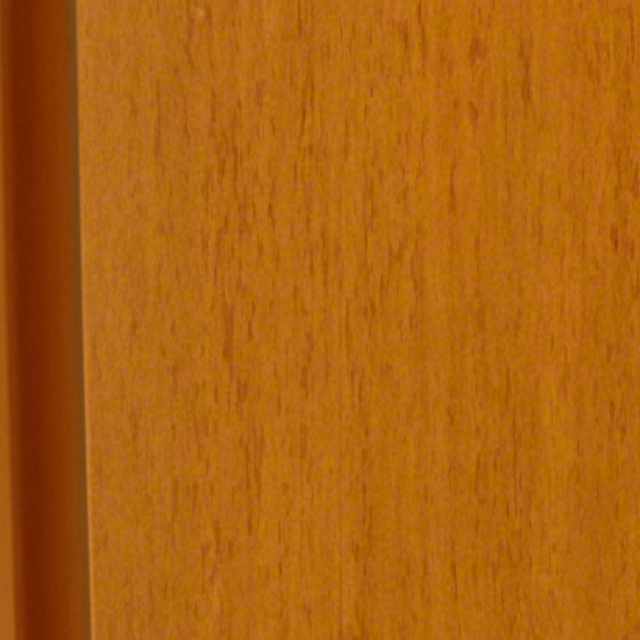
This texture is drawn by a WebGL 2 fragment shader. Its source:

```glsl
#version 300 es
precision highp float;

uniform vec2 u_resolution;
out vec4 fragColor;

const vec3 HONEY = vec3(0.715, 0.410, 0.050);
const vec3 PALE_HONEY = vec3(0.705, 0.430, 0.125);
const vec3 DEEP_BROWN = vec3(0.440, 0.140, 0.000);
const vec3 RED_BROWN = vec3(0.510, 0.200, 0.000);
const vec3 SOFT_BROWN = vec3(0.550, 0.275, 0.035);
const vec3 SHADE_BROWN = vec3(0.470, 0.280, 0.085);
const vec3 RIM_LIGHT = vec3(0.800, 0.510, 0.190);
const vec3 SIDE_STRIP = vec3(0.670, 0.370, 0.090);
const vec3 PORE_DEPTH = vec3(0.070, 0.078, 0.025);

vec2 hash2(vec2 p) {
    vec3 q = fract(p.xyx * vec3(0.1031, 0.1030, 0.0973));
    q += dot(q, q.yzx + 33.33);
    return fract((q.xx + q.yz) * q.zy);
}

// Smoothly weighted cell values, from -1 to 1
float cellNoise(vec2 p) {
    vec2 cell = floor(p);
    float sum = 0.0;
    float total = 0.0;
    for (int j = -1; j <= 1; j++) {
        for (int i = -1; i <= 1; i++) {
            vec2 id = cell + vec2(i, j);
            vec2 seed = hash2(id);
            vec2 offset = id + 0.2 + 0.6 * seed - p;
            float weight = exp(-4.0 * dot(offset, offset));
            sum += weight * (2.0 * hash2(id + 71.7).x - 1.0);
            total += weight;
        }
    }
    return sum / total;
}

// Layered fibres: long narrow bands, then finer and shorter threads
float fibres(vec2 p) {
    float sum = 0.0;
    float amplitude = 0.55;
    vec2 scale = vec2(48.0, 1.6);
    for (int i = 0; i < 4; i++) {
        sum += amplitude * cellNoise(p * scale + float(i) * 19.3);
        scale *= vec2(1.6, 2.6);
        amplitude *= 0.95;
    }
    return sum;
}

// Short dark pores, gathered into columns along the grain
float pores(vec2 p, vec2 scale) {
    float column = smoothstep(-0.5, 0.6, cellNoise(vec2(p.x * scale.x * 0.5, p.y * 2.5)));
    return smoothstep(0.15, 0.85, cellNoise(p * scale)) * column;
}

float line(float x, float center, float width) {
    float t = (x - center) / width;
    return exp(-t * t);
}

vec3 panelColor(vec2 uv, float fromEdge) {
    float paleness = exp(-fromEdge * 3.4) * mix(0.6, 1.0, uv.y);
    vec3 color = mix(HONEY, PALE_HONEY, paleness);
    color *= 1.0 + 0.025 * (uv.y - 0.5) + 0.015 * cellNoise(uv * vec2(9.0, 3.0));

    // Grain fades near the bevel
    float strength = mix(0.5, 1.0, smoothstep(0.02, 0.25, fromEdge));
    vec2 grainUv = uv + vec2(0.005 * (uv.y - 0.5), 0.0);
    color += strength * fibres(grainUv) * vec3(0.026, 0.028, 0.014);
    float pore = pores(grainUv, vec2(150.0, 32.0)) + 0.8 * pores(grainUv + 4.7, vec2(200.0, 55.0));
    color -= strength * pore * PORE_DEPTH;

    // Long thin seams broken along their length
    float broken = 0.55 + 0.45 * cellNoise(vec2(uv.x * 9.0, uv.y * 24.0));
    float seam = line(uv.x, 0.532, 0.0028) * smoothstep(0.85, 0.65, uv.y);
    seam += 0.6 * line(uv.x, 0.388, 0.0025) + 0.5 * line(uv.x, 0.488, 0.0025);
    return color - seam * broken * PORE_DEPTH * 0.8;
}

// Profile across the recess; d is measured from its right rim
vec3 grooveColor(float d, float y) {
    vec3 color = mix(DEEP_BROWN, RED_BROWN, smoothstep(-0.085, -0.045, d));
    color = mix(color, SOFT_BROWN, smoothstep(-0.055, -0.018, d) * mix(0.9, 0.45, y));
    color = mix(color, SHADE_BROWN, smoothstep(-0.026, -0.008, d) * mix(0.6, 1.0, y));
    vec3 strip = mix(SIDE_STRIP, SOFT_BROWN, 0.5 * y);
    float wall = smoothstep(-0.128, -0.116, d) * 0.65 + smoothstep(-0.116, -0.098, d) * 0.35;
    return mix(strip, color, wall);
}

void main() {
    vec2 uv = gl_FragCoord.xy / u_resolution;
    float rim = 0.146 - 0.025 * uv.y - 0.0015 * sin(uv.y * 3.1416);
    float d = uv.x - rim;

    vec3 groove = grooveColor(d, uv.y) + 0.008 * fibres(uv + 3.1);
    vec3 panel = panelColor(uv, max(d, 0.0));
    float onPanel = smoothstep(-0.006, 0.003, d);
    vec3 color = mix(groove, panel, onPanel);
    float glint = mix(0.75, 0.15, smoothstep(0.3, 1.0, uv.y));
    color = mix(color, RIM_LIGHT, line(d, 0.0, 0.0035) * glint);

    // Small pale nick near the top
    float nick = length((uv - vec2(0.314, 0.980)) * vec2(1.0, 0.75));
    color += 0.10 * exp(-nick * nick * 40000.0) * vec3(0.8, 1.0, 1.2);

    // Amber and rosy mottling over a fine speckle
    float mottle = cellNoise(uv * vec2(105.0, 85.0));
    float speckle = cellNoise(uv * vec2(230.0, 170.0) + 8.0);
    float amount = mix(0.35, 1.0, onPanel);
    color += amount * mottle * vec3(0.004, -0.010, 0.055);
    color += amount * speckle * vec3(0.024, 0.024, 0.018);

    fragColor = vec4(clamp(color, 0.0, 1.0), 1.0);
}
```
